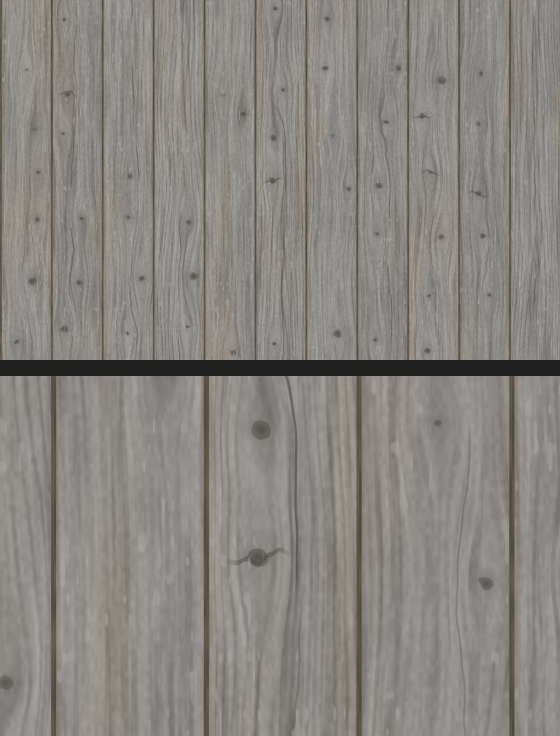
Top, the full canvas; bottom, a detail of the centre.
Write a Shadertoy shader that draws this texture.

```glsl
const float PLANKS = 11.0;
const int KNOTS = 7;
const vec3 SILVER = vec3(0.558, 0.549, 0.539);
const vec3 WARM = vec3(0.568, 0.537, 0.503);
const vec3 CHARCOAL = vec3(0.28, 0.27, 0.26);
const vec3 KNOT_BROWN = vec3(0.36, 0.34, 0.32);
const vec3 SEAM_BROWN = vec3(0.35, 0.315, 0.265);
const vec3 FLECK = vec3(0.68, 0.67, 0.66);

float hash(vec2 p) {
    vec3 q = fract(vec3(p.xyx) * 0.1031);
    q += dot(q, q.yzx + 33.33);
    return fract((q.x + q.y) * q.z);
}

float noise(vec2 p) {
    vec2 i = floor(p), f = fract(p);
    f = f * f * (3.0 - 2.0 * f);
    float low = mix(hash(i), hash(i + vec2(1, 0)), f.x);
    float high = mix(hash(i + vec2(0, 1)), hash(i + vec2(1, 1)), f.x);
    return mix(low, high, f.y);
}

float fbm(vec2 p) {
    float sum = 0.0, gain = 0.5;
    for (int i = 0; i < 4; i++) {
        sum += gain * noise(p);
        p = p * 2.03 + 17.3;
        gain *= 0.5;
    }
    return sum;
}

// Soft line of the given half width around a signed distance
float line(float d, float halfWidth, float blur) {
    return 1.0 - smoothstep(halfWidth - blur, halfWidth + blur, abs(d));
}

vec2 knotCentre(float id, float k, float len, float heart) {
    float side = hash(vec2(id * 3.1 + 5.0, k + 9.0)) - 0.5;
    float y = (k + 0.15 + 0.7 * hash(vec2(id + 41.0, k * 7.0))) / float(KNOTS);
    return vec2(heart + 0.5 * side, y * len);
}

// Fibres, growth rings and stains along a plank
vec3 woodColour(vec2 p, float grainX, float id, float heart) {
    float seed = id * 13.7;
    float fibre = noise(vec2(grainX * 40.0 + seed, p.y * 2.6)) - 0.5;
    float strand = fbm(vec2(grainX * 14.0 + seed, p.y * 0.6 + seed)) - 0.47;
    float speckle = noise(vec2(p.x * 46.0, p.y * 22.0) + seed) - 0.5;
    float stain = fbm(vec2(p.x * 1.6 + seed, p.y * 0.6)) - 0.47;
    float streak = smoothstep(0.56, 0.8, noise(vec2(grainX * 24.0 + seed, p.y * 0.8 + 40.0)));

    float arch = grainX - heart;
    float flow = fbm(vec2(grainX * 1.5 + seed, p.y * 0.35));
    float phase = 50.0 * arch * arch + 1.3 * p.y + 9.0 * flow + 22.0 * abs(arch);
    float ring = pow(0.5 + 0.5 * sin(phase * 1.6), 4.0);
    float ringDepth = mix(0.012, 0.055, step(0.72, hash(vec2(id, 3.0))));

    float warmth = 0.7 * smoothstep(0.42, 0.75, fbm(vec2(p.x * 2.2 + seed, p.y * 0.4 + 8.0)));
    warmth += 0.3 * smoothstep(0.34, 0.5, abs(p.x - 0.5));
    vec3 col = mix(SILVER, WARM, clamp(warmth, 0.0, 0.8));
    float tone = 0.02 * (hash(vec2(id, 21.0)) - 0.5) + 0.006;
    tone += 0.065 * fibre + 0.12 * strand + 0.045 * speckle + 0.04 * stain;
    return col + tone - 0.05 * streak - ringDepth * (ring - 0.2);
}

void mainImage(out vec4 fragColor, in vec2 fragCoord) {
    float scale = PLANKS / iResolution.x;
    float len = iResolution.y * scale;
    vec2 board = fragCoord * scale - vec2(0.018, 0.0);
    float id = floor(board.x) + 2.0;
    vec2 p = vec2(fract(board.x), board.y);
    float heart = 0.5 + 0.24 * (hash(vec2(id, 77.0)) - 0.5);
    float knotty = step(0.2, hash(vec2(id, 15.0)));

    // Knots bend the surrounding grain
    float grainX = p.x + 0.10 * (noise(vec2(id * 9.0, p.y * 0.6)) - 0.5);
    float knotMask = 0.0, knotCore = 0.0, halo = 0.0, split = 0.0;
    for (int i = 0; i < KNOTS; i++) {
        float k = float(i);
        float present = knotty * step(0.3, hash(vec2(id + 2.0, k + 60.0)));
        float size = mix(0.028, 0.075, pow(hash(vec2(id + 8.0, k + 30.0)), 2.0));
        vec2 d = p - knotCentre(id, k, len, heart);
        float r = length(d * vec2(0.9, 1.0)) + 0.03 * (noise(p * 18.0 + id) - 0.5);
        grainX -= present * 0.9 * d.x * exp(-dot(d * vec2(5.0, 2.2), d * vec2(5.0, 2.2)));
        knotMask = max(knotMask, present * (1.0 - smoothstep(size - scale, size + scale, r)));
        knotCore = max(knotCore, present * (1.0 - smoothstep(0.0, size * 0.8, r)));
        halo = max(halo, present * exp(-pow(r / (size * 2.2), 2.0)));
        float torn = present * step(0.92, hash(vec2(id + 6.0, k + 12.0)));
        float ragged = d.y + 0.12 * (noise(vec2(d.x * 14.0 + id, k)) - 0.5);
        split = max(split, torn * line(ragged, 0.016, scale) * (1.0 - smoothstep(0.08, 0.26, abs(d.x))));
    }

    vec3 col = woodColour(p, grainX, id, heart);

    // Weather checks follow the heart of the plank
    float cracked = step(0.4, hash(vec2(id, 51.0)));
    float wander = 0.14 * (fbm(vec2(id * 5.0, p.y * 0.9)) - 0.47);
    wander += 0.025 * (noise(vec2(id * 8.0, p.y * 6.0)) - 0.5);
    float crackGap = smoothstep(0.30, 0.55, noise(vec2(id * 4.0 + 2.0, p.y * 1.3)));
    float crack = line(grainX - heart - wander, 0.010, scale) * crackGap * cracked;
    float sideGap = smoothstep(0.50, 0.75, noise(vec2(id * 6.0, p.y * 0.8 + 20.0)));
    float sideCrack = line(grainX - heart - 0.09 + wander, 0.007, scale) * sideGap;
    col = mix(col, CHARCOAL, 0.55 * crack + 0.3 * sideCrack);

    // Knots, tears and pale scuffs
    col *= 1.0 - 0.08 * halo;
    col = mix(col, KNOT_BROWN, 0.65 * knotMask);
    col = mix(col, CHARCOAL, max(0.5 * knotCore, 0.5 * split));
    float scuff = smoothstep(0.76, 0.92, noise(vec2(p.x * 32.0 + id * 31.0, p.y * 8.0)));
    scuff *= smoothstep(0.45, 0.65, noise(p * vec2(3.0, 1.2) + id * 7.0));
    col = mix(col, FLECK, 0.45 * scuff);

    // Grooves between planks
    float edge = min(p.x, 1.0 - p.x);
    float groove = line(edge, 0.017, scale * 0.7);
    col *= 1.0 - 0.06 * (1.0 - smoothstep(0.02, 0.06, edge));
    vec3 seam = SEAM_BROWN * (0.9 + 0.25 * noise(vec2(id, p.y * 5.0)));
    fragColor = vec4(mix(col, seam, groove), 1.0);
}
```
